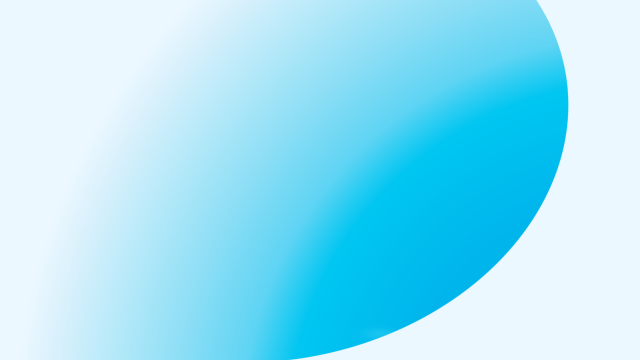
This background is drawn by a Shadertoy shader. Its source:

```glsl
// A large tilted cyan oval on pale ice blue. Its fill is a radial gradient
// centred beyond the lower right corner, fading out towards the upper left.
// Lengths are in canvas heights, with the origin at the lower left.

#define OVAL_CENTER vec2(0.743, 0.656)
#define OVAL_RADII  vec2(0.840, 0.658)
#define OVAL_AXIS   vec2(0.9866, 0.163)
#define OPEN_LEFT_X 0.68
#define GLOW_CENTER vec2(1.778, -0.208)
#define SHEEN_POS   vec2(1.058, 0.072)
#define PALE        vec3(0.925, 0.972, 1.0)

// Approximate signed distance to the oval, negative inside.
// Left of OPEN_LEFT_X the oval stays open, so only its right side cuts the fill.
float ovalDistance(vec2 p) {
    p.x = max(p.x, OPEN_LEFT_X);
    vec2 d = p - OVAL_CENTER;
    vec2 q = vec2(dot(d, OVAL_AXIS), dot(d, vec2(-OVAL_AXIS.y, OVAL_AXIS.x)));
    float k = length(q / OVAL_RADII);
    float slope = length(q / (OVAL_RADII * OVAL_RADII));
    return k * (k - 1.0) / max(slope, 1e-4);
}

// Linear blend towards the next colour between two radii.
vec3 addStop(vec3 color, vec3 next, float r0, float r1, float r) {
    return mix(color, next, clamp((r - r0) / (r1 - r0), 0.0, 1.0));
}

// Fill colour from the deep core out to the pale rim.
vec3 radialFill(float r) {
    vec3 c = vec3(0.0, 0.71, 0.925);
    c = addStop(c, vec3(0.00, 0.775, 0.945), 0.670, 0.965, r);
    c = addStop(c, vec3(0.37, 0.830, 0.955), 0.979, 1.109, r);
    c = addStop(c, vec3(0.55, 0.870, 0.962), 1.109, 1.293, r);
    c = addStop(c, vec3(0.71, 0.913, 0.976), 1.293, 1.478, r);
    c = addStop(c, vec3(0.85, 0.943, 0.988), 1.478, 1.640, r);
    return addStop(c, PALE, 1.640, 1.740, r);
}

void mainImage(out vec4 fragColor, in vec2 fragCoord) {
    vec2 p = fragCoord / iResolution.y;
    float pixel = 1.0 / iResolution.y;

    vec3 fill = radialFill(distance(p, GLOW_CENTER));

    // Faint sheen along the lower edge
    vec2 s = (p - SHEEN_POS) / vec2(0.045, 0.015);
    fill = mix(fill, vec3(0.3, 0.84, 0.96), 0.35 * exp(-dot(s, s)));

    // Cut the fill with a smooth oval edge
    float inside = 1.0 - smoothstep(-0.75 * pixel, 0.75 * pixel, ovalDistance(p));
    fragColor = vec4(mix(PALE, fill, inside), 1.0);
}
```
